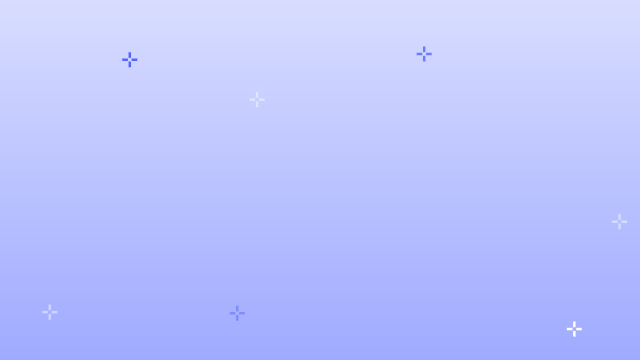
Write a Shadertoy shader that draws this background.

```glsl
const vec3 SKY_TOP = vec3(0.848, 0.866, 1.0);
const vec3 SKY_BOTTOM = vec3(0.622, 0.667, 1.0);
const vec3 WHITE = vec3(1.0);
const vec3 BLUE = vec3(0.30, 0.37, 0.98);

const float ARM_START = 0.0052;
const float ARM_END = 0.0208;
const float ARM_HALF_WIDTH = 0.0034;

// Sparkles: position as a share of the canvas, opacity, blueness
const int SPARKLE_COUNT = 7;
const vec4 SPARKLES[SPARKLE_COUNT] = vec4[](
    vec4(0.2028, 0.834, 0.95, 1.0),
    vec4(0.6628, 0.850, 0.75, 1.0),
    vec4(0.4017, 0.723, 0.45, 0.0),
    vec4(0.9681, 0.384, 0.45, 0.0),
    vec4(0.0778, 0.133, 0.45, 0.0),
    vec4(0.3707, 0.130, 0.45, 1.0),
    vec4(0.8974, 0.086, 1.00, 0.0)
);

float boxDistance(vec2 p, vec2 halfSize) {
    vec2 d = abs(p) - halfSize;
    return length(max(d, 0.0)) + min(max(d.x, d.y), 0.0);
}

// Four separate arms, folded onto a single one by symmetry
float sparkleDistance(vec2 p, float armStart, float armEnd, float halfWidth) {
    p = abs(p);
    if (p.y > p.x) p = p.yx;
    vec2 armCentre = vec2(0.5 * (armStart + armEnd), 0.0);
    return boxDistance(p - armCentre, vec2(0.5 * (armEnd - armStart), halfWidth));
}

float coverage(float distanceToEdge, float pixel) {
    return clamp(0.5 - distanceToEdge / pixel, 0.0, 1.0);
}

vec3 skyColor(float height) {
    return mix(SKY_BOTTOM, SKY_TOP, height);
}

vec3 addSparkle(vec3 base, vec2 p, vec4 sparkle, float aspect, float pixel) {
    vec2 centre = sparkle.xy * vec2(aspect, 1.0);
    float d = sparkleDistance(p - centre, ARM_START, ARM_END, ARM_HALF_WIDTH);
    vec3 tint = mix(WHITE, BLUE, sparkle.w);
    return mix(base, tint, sparkle.z * coverage(d, pixel));
}

void mainImage(out vec4 fragColor, in vec2 fragCoord) {
    float pixel = 1.0 / iResolution.y;
    float aspect = iResolution.x * pixel;
    vec2 p = fragCoord * pixel;

    vec3 color = skyColor(p.y);
    for (int i = 0; i < SPARKLE_COUNT; i++) {
        color = addSparkle(color, p, SPARKLES[i], aspect, pixel);
    }
    fragColor = vec4(color, 1.0);
}
```
